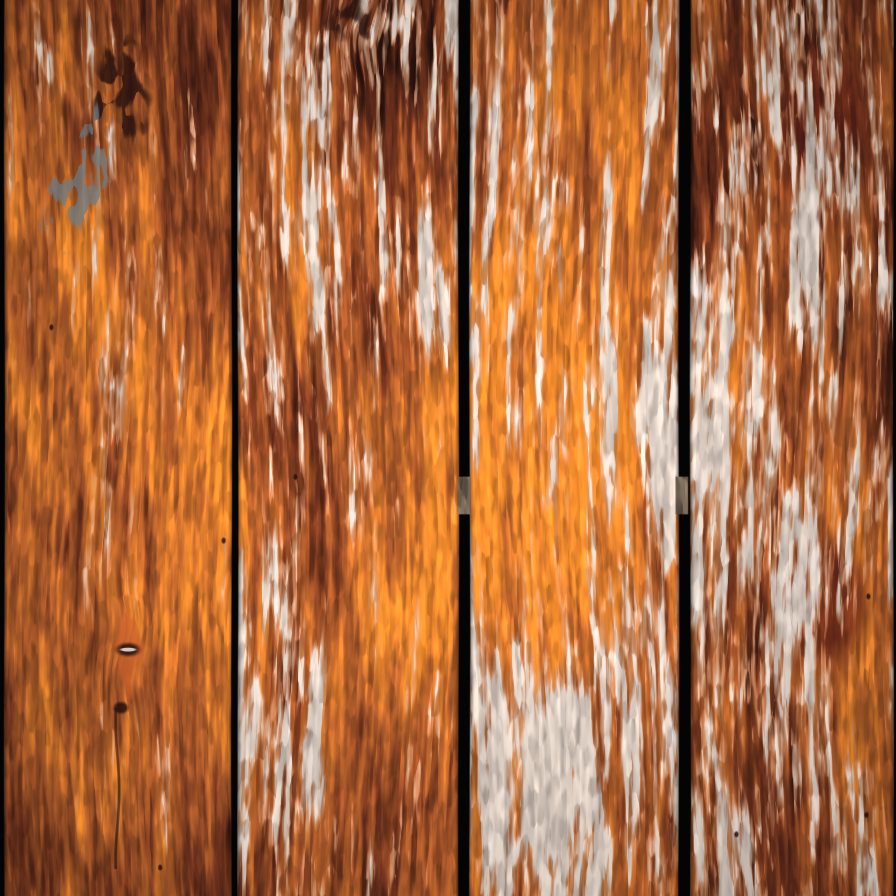
Give the GLSL for this texture, as a WebGL 1 fragment shader.

```glsl
precision highp float;
// Four weathered upright planks: amber stain, pale flaking paint, knots and dark gaps.
uniform vec2 u_resolution;
const vec3 CHAR = vec3(0.14, 0.06, 0.05);
const vec3 BROWN = vec3(0.42, 0.19, 0.11);
const vec3 RUST = vec3(0.65, 0.34, 0.16);
const vec3 AMBER = vec3(0.90, 0.52, 0.17);
const vec3 WINE = vec3(0.36, 0.12, 0.09);
const vec3 TAN = vec3(0.77, 0.55, 0.41);
const vec3 PAINT = vec3(0.80, 0.78, 0.76);
const vec3 SLATE = vec3(0.44, 0.50, 0.53);
const vec3 GAP = vec3(0.02, 0.015, 0.02);

vec2 hash2(vec2 p) {
  vec3 q = fract(p.xyx * vec3(0.1031, 0.1030, 0.0973));
  q += dot(q, q.yzx + 33.33);
  return fract((q.xx + q.yz) * q.zy);
}
// Smooth cellular noise: random cell values blended by distance to their points
float cellNoise(vec2 p) {
  vec2 cell = floor(p), f = fract(p);
  float total = 0.005, weight = 0.01;
  for (int j = -1; j <= 1; j++) {
    for (int i = -1; i <= 1; i++) {
      vec2 g = vec2(float(i), float(j));
      vec2 r = g + hash2(cell + g) - f;
      float w = max(1.0 - dot(r, r), 0.0);
      w *= w * w;
      total += w * hash2(cell + g + 71.0).x;
      weight += w;
    }
  }
  return total / weight;
}
float fbm(vec2 p) {
  float sum = 0.0, amp = 0.4;
  for (int i = 0; i < 4; i++) {
    sum += amp * cellNoise(p);
    p = p * 1.9 + 13.7;
    amp *= 0.65;
  }
  return sum / 0.94;
}
float blob(vec2 p, vec2 centre, vec2 radius) {
  vec2 q = (p - centre) / radius;
  return exp(-dot(q, q));
}
float pick(vec4 perPlank, float id) {
  return dot(perPlank, vec4(equal(vec4(id), vec4(0.0, 1.0, 2.0, 3.0))));
}
vec3 woodColor(float tone) {
  vec3 c = mix(CHAR, BROWN, smoothstep(-0.15, 0.28, tone));
  c = mix(c, RUST, smoothstep(0.2, 0.55, tone));
  return mix(c, AMBER, smoothstep(0.48, 0.95, tone));
}
// Sparse dark pits, at most one per grid cell
float pits(vec2 p, float count, float px) {
  vec2 cell = floor(p * count);
  vec2 centre = (cell + 0.2 + 0.6 * hash2(cell + 5.0)) / count;
  float r = length((p - centre) * vec2(1.0, 0.7)) - 0.0022;
  return step(0.86, hash2(cell + 31.0).y) * (1.0 - smoothstep(-px, px, r));
}

void main() {
  vec2 p = gl_FragCoord.xy / u_resolution;
  float px = 1.0 / min(u_resolution.x, u_resolution.y);
  // Plank index and signed distance to the nearest gap
  float id = dot(step(vec3(0.262, 0.518, 0.764), p.xxx), vec3(1.0));
  float x = p.x + 0.0006 * sin(p.y * 9.0 + id);
  vec4 seam = abs(x - vec4(0.001, 0.262, 0.518, 0.764)) - vec4(0.004, 0.0035, 0.0062, 0.0065);
  float gap = min(min(min(seam.x, seam.y), min(seam.z, seam.w)), 0.997 - x);
  // Grain, bent around the knots
  vec2 knot = vec2(0.143, 0.275);
  float bend = blob(p, knot, vec2(0.03, 0.06)) + blob(p, vec2(0.4, 0.97), vec2(0.03, 0.06));
  vec2 g = p + vec2(id * 3.7, id * 1.9);
  g.x += 0.006 * sin(p.y * 7.0 + id * 2.0) + 0.008 * bend * sin(p.y * 35.0);
  float stain = fbm(g * vec2(10.0, 3.5));
  float fibre = fbm(g * vec2(80.0, 8.0) + 40.0);
  float flake = fbm(g * vec2(72.0, 7.0) + 90.0);
  float fine = cellNoise(g * vec2(200.0, 60.0));
  float hair = cellNoise(g * vec2(230.0, 17.0) + 3.0);
  // Stained wood
  float tone = 0.43 + pick(vec4(0.02, -0.01, 0.14, -0.05), id);
  tone += 0.95 * (stain - 0.5) + 0.7 * (fibre - 0.5) + 0.25 * (hair - 0.5) + 0.02 * sin(g.x * 330.0 + stain * 14.0);
  tone += 0.16 * blob(p, vec2(0.5, 0.42), vec2(0.6, 0.3));
  tone += 0.25 * blob(p, vec2(0.24, 0.3), vec2(0.04, 0.3)) + 0.25 * blob(p, vec2(0.49, 0.45), vec2(0.04, 0.4));
  tone -= 0.3 * blob(p, vec2(0.44, 0.94), vec2(0.06, 0.15)) + 0.22 * blob(p, vec2(0.3, 0.7), vec2(0.03, 0.25));
  vec3 color = woodColor(tone);
  float wine = blob(p, vec2(0.915, 0.33), vec2(0.05, 0.07)) + blob(p, vec2(0.92, 0.86), vec2(0.05, 0.1));
  color = mix(color, WINE, 0.75 * smoothstep(0.1, 0.8, wine * (stain + fibre)));
  // Pale paint left in vertical flakes, thin at their rims
  float bare = pick(vec4(-0.1, 0.34, 0.5, 0.56), id) + 0.9 * (cellNoise(g * vec2(16.0, 4.0) + 7.0) - 0.5);
  bare += 0.3 * step(0.5, id) * exp(-max(gap, 0.0) / 0.009);
  bare += 0.8 * blob(p, vec2(0.62, 0.17), vec2(0.06, 0.17)) + 0.8 * blob(p, vec2(0.128, 0.56), vec2(0.014, 0.08));
  bare += 0.4 * blob(p, vec2(0.35, 0.3), vec2(0.04, 0.28)) + 0.8 * blob(p, vec2(0.475, 0.66), vec2(0.008, 0.12));
  bare += 0.4 * blob(p, vec2(0.79, 0.45), vec2(0.03, 0.25));
  float cover = flake + 0.22 * (hair - 0.5) + 0.12 * (fine - 0.5) - 0.76 + 0.34 * bare;
  color = mix(color, TAN, 0.75 * smoothstep(-0.09, 0.05, cover));
  color = mix(color, PAINT, 0.85 * smoothstep(0.02, 0.15, cover));
  color *= 1.0 + 0.3 * (fine - 0.5) + 0.22 * (hair - 0.5);
  // Rough knots near the top, with slate chips
  float rough = cellNoise(p * vec2(95.0, 60.0)) + 0.4 * (fine - 0.5);
  float scar = blob(p, vec2(0.135, 0.89), vec2(0.035, 0.08)) + blob(p, vec2(0.39, 0.98), vec2(0.035, 0.03));
  color = mix(color, CHAR, 0.8 * smoothstep(0.35, 0.65, scar * (0.2 + rough)));
  vec2 slanted = p - vec2(0.35 * (p.y - 0.81), 0.0);
  float chips = blob(slanted, vec2(0.095, 0.8), vec2(0.038, 0.09)) * (rough + 0.3 * (hair - 0.5));
  color = mix(color, SLATE, 0.75 * smoothstep(0.36, 0.5, chips));
  // Lower knot: orange diamond, dark slit with pale lip, and a crack below
  float diamond = abs(p.x - knot.x) / 0.019 + abs(p.y - knot.y - 0.004) / 0.06 + 0.4 * (rough - 0.5);
  color = mix(color, vec3(0.78, 0.37, 0.17), 0.7 * (1.0 - smoothstep(0.75, 1.05, diamond)));
  float slit = max(blob(p, knot, vec2(0.016, 0.009)), blob(p, vec2(0.135, 0.21), vec2(0.01, 0.008)));
  color = mix(color, CHAR, 0.85 * smoothstep(0.3, 0.8, slit));
  color = mix(color, PAINT, smoothstep(0.4, 0.8, blob(p, knot, vec2(0.012, 0.003))));
  float crack = 1.0 - smoothstep(0.0006, 0.0024, abs(p.x - 0.131 + 0.002 * sin(p.y * 40.0)));
  color = mix(color, CHAR, 0.6 * crack * step(0.03, p.y) * step(p.y, 0.21));
  color = mix(color, CHAR, 0.85 * pits(p, 7.0, px));
  // Shaded edges, vignette, gaps and their metal spacers
  color *= mix(0.65, 1.0, smoothstep(0.0, 0.005, gap)) * (1.1 - 0.7 * pow(length(p - 0.5), 2.4));
  color = mix(GAP, color, smoothstep(-px, px, gap));
  float side = 0.007 - min(abs(p.x - 0.518), abs(p.x - 0.761));
  float spacer = smoothstep(-px, px, 0.021 - abs(p.y - 0.447)) * smoothstep(-px, px, side);
  gl_FragColor = vec4(mix(color, vec3(0.46, 0.4, 0.34) * (0.6 + 0.7 * fine), spacer), 1.0);
}
```
